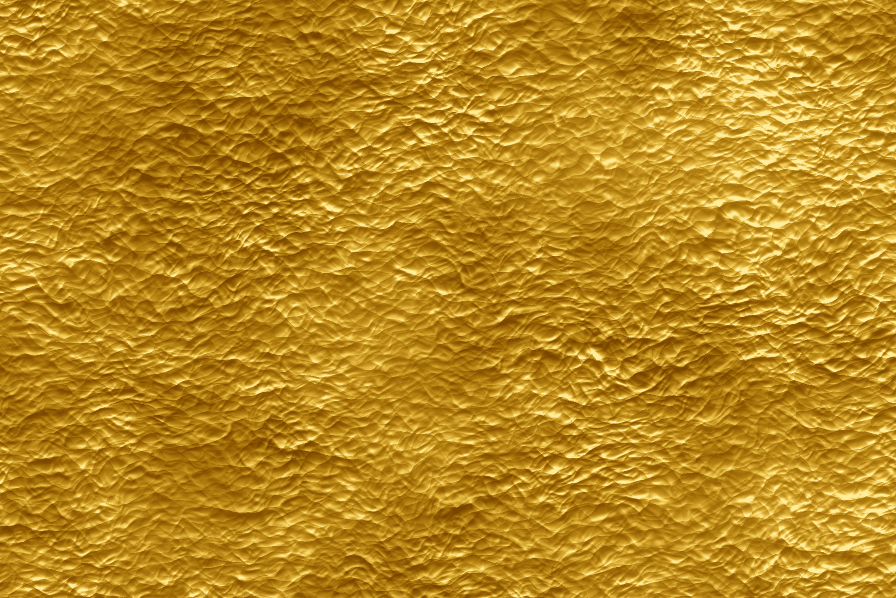
Write a Shadertoy shader that draws this texture.

```glsl
const int CREASE_LAYERS = 4;
const int FACET_LAYERS = 3;
const float CREASE_FREQ = 32.0;       // cells per canvas height, coarsest layer
const float FACET_FREQ = 43.0;
const float FREQ_STEP = 1.27;
const float STRETCH = 0.5;            // horizontal elongation of the wrinkles
const float ANGLE_SPREAD = 0.9;
const float CREASE_WIDTH = 0.2;
const float CREASE_WEIGHT = 1.75;
const float FACET_WEIGHT = 1.55;
const float SLOPE_STEP = 0.002;
const vec2 LIGHT_DIR = vec2(-0.22, 0.975);
const float BASE_TONE = 1.76;
const float SHEEN_GAIN = 1.35;
const float RELIEF_GAIN = 1.35;
const float GLINT_GAIN = 0.18;
const int SAMPLES = 2;                // antialiasing grid side

// Ramp from deep shadow to glint, one tone step per entry
const vec3 GOLD[8] = vec3[8](
    vec3(0.47, 0.27, 0.00), vec3(0.57, 0.36, 0.01), vec3(0.65, 0.45, 0.04), vec3(0.72, 0.52, 0.08),
    vec3(0.80, 0.61, 0.15), vec3(0.88, 0.71, 0.24), vec3(0.96, 0.82, 0.38), vec3(1.00, 0.93, 0.62));

// Broad sheen and shade: centre, radius, tone gain
const vec4 SHEEN[7] = vec4[7](
    vec4(1.28, 0.83, 0.27, 1.1), vec4(0.04, 0.58, 0.16, 0.9), vec4(1.43, 0.13, 0.20, 1.1),
    vec4(0.76, 0.89, 0.17, 0.5), vec4(0.27, 0.80, 0.25, -0.6), vec4(1.05, 0.94, 0.09, -1.0),
    vec4(0.45, 0.42, 0.25, -0.4));

vec2 hash2(ivec2 cell) {
    uvec2 q = uvec2(cell) * uvec2(1597334673u, 3812015801u);
    uint n = (q.x ^ q.y) * 1597334673u;
    n = (n ^ (n >> 15)) * 2246822519u;
    n ^= n >> 13;
    return vec2(n & 65535u, n >> 16) / 65536.0;
}

float cornerSlope(ivec2 cell, vec2 offset) {
    float angle = 6.2832 * hash2(cell).x;
    return dot(vec2(cos(angle), sin(angle)), offset);
}

// Gradient noise, roughly -0.7 to 0.7
float noise(vec2 p) {
    ivec2 cell = ivec2(floor(p));
    vec2 f = fract(p);
    vec2 u = f * f * f * (f * (f * 6.0 - 15.0) + 10.0);
    float low = mix(cornerSlope(cell, f), cornerSlope(cell + ivec2(1, 0), f - vec2(1, 0)), u.x);
    float high = mix(cornerSlope(cell + ivec2(0, 1), f - vec2(0, 1)),
                     cornerSlope(cell + ivec2(1, 1), f - vec2(1, 1)), u.x);
    return mix(low, high, u.y);
}

// Rotation and stretch of one wrinkle layer
mat2 layerFrame(int layer) {
    float angle = ANGLE_SPREAD * (2.0 * fract(float(layer) * 0.618) - 1.0);
    float c = cos(angle), s = sin(angle);
    return mat2(STRETCH, 0, 0, 1) * mat2(c, -s, s, c);
}

// Short raised wrinkles: broken ridges along the zero lines of noise
float creaseHeight(vec2 p) {
    float height = 0.0, freq = CREASE_FREQ;
    for (int i = 0; i < CREASE_LAYERS; i++) {
        vec2 q = layerFrame(i) * p * freq + 37.3 * float(i + 1);
        float n = noise(q) / CREASE_WIDTH;
        float presence = smoothstep(-0.25, 0.2, noise(q * 0.7 + 19.4));
        height += presence * CREASE_WIDTH * exp(-n * n) / freq;
        freq *= FREQ_STEP;
    }
    return height;
}

// Slope of straight, sharp folds between the cells of scattered points
float facetSlope(vec2 p) {
    float slope = 0.0, freq = FACET_FREQ;
    for (int i = 0; i < FACET_LAYERS; i++) {
        mat2 frame = layerFrame(i + CREASE_LAYERS);
        vec2 q = frame * p * freq + 53.7 * float(i + 1);
        vec2 nearest = vec2(9.0);
        for (int k = 0; k < 9; k++) {
            ivec2 cell = ivec2(floor(q)) + ivec2(k % 3, k / 3) - 1;
            vec2 d = q - vec2(cell) - hash2(cell);
            if (dot(d, d) < dot(nearest, nearest)) nearest = d;
        }
        slope -= dot(frame * LIGHT_DIR, nearest) * (0.5 + length(nearest));
        freq *= FREQ_STEP;
    }
    return slope;
}

float sheenTone(vec2 p) {
    float tone = 1.2 * noise(p * vec2(2.0, 3.2) + 11.4)
               + 0.9 * noise(p * vec2(4.5, 7.0) + 47.9) + 0.8 * noise(p * vec2(10.0, 14.0) + 73.6);
    for (int i = 0; i < 7; i++) {
        vec2 d = (p - SHEEN[i].xy) * vec2(0.85, 1.25) / SHEEN[i].z;
        tone += SHEEN[i].w * exp(-dot(d, d));
    }
    return SHEEN_GAIN * tone;
}

vec3 foil(vec2 p) {
    vec2 q = p + 0.03 * vec2(noise(p * 5.0 + 5.7), noise(p * 5.0 + 91.2))
               + 0.006 * vec2(noise(p * 30.0 + 23.1), noise(p * 30.0 + 61.8));
    vec2 offset = 0.5 * SLOPE_STEP * LIGHT_DIR;
    float crease = (creaseHeight(q - offset) - creaseHeight(q + offset)) / SLOPE_STEP;
    float slope = CREASE_WEIGHT * crease + FACET_WEIGHT * facetSlope(q);
    float sheen = sheenTone(p);
    float ruffle = 1.0 + 0.7 * noise(p * 3.5 + 31.0) + 0.15 * clamp(sheen, -1.0, 1.5);
    float relief = ruffle * slope * inversesqrt(1.0 + 0.08 * slope * slope);
    float tone = BASE_TONE + sheen + RELIEF_GAIN * relief + GLINT_GAIN * relief * relief;
    vec3 color = GOLD[0];
    for (int i = 1; i < 8; i++) color = mix(color, GOLD[i], clamp(tone + 2.0 - float(i), 0.0, 1.0));
    return color;
}

void mainImage(out vec4 fragColor, in vec2 fragCoord) {
    vec3 color = vec3(0.0);
    for (int i = 0; i < SAMPLES * SAMPLES; i++) {
        vec2 jitter = (vec2(i % SAMPLES, i / SAMPLES) + 0.5) / float(SAMPLES) - 0.5;
        color += foil((fragCoord + jitter) / iResolution.y);
    }
    fragColor = vec4(color / float(SAMPLES * SAMPLES), 1.0);
}
```
